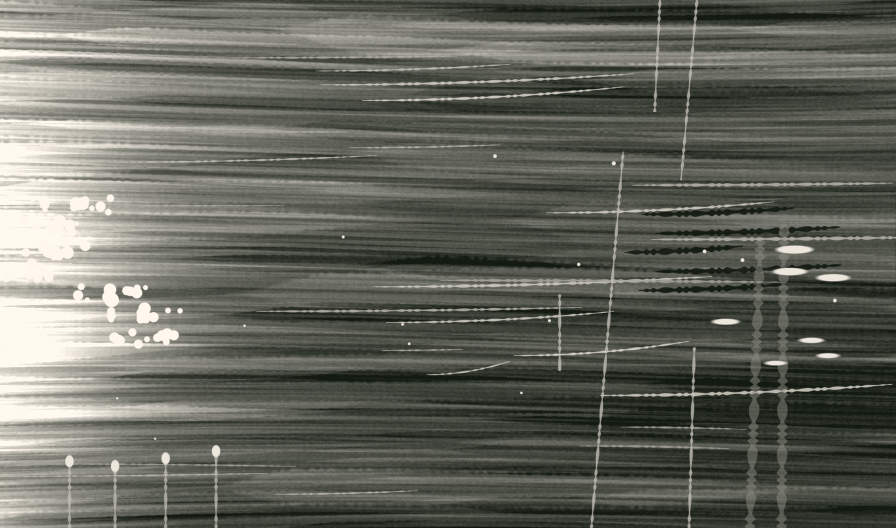
Give the GLSL for this background, as a Shadertoy shader.

```glsl
// Brushed grey-green paint: hashed rows of tapered horizontal bristle strokes at
// several scales over a tonal gradient lit from the left, with loops adding
// pale streaks, beaded dark strokes, thin vertical drips and white paint spots.

float hash(vec2 c) {
    return fract(sin(dot(c, vec2(127.1, 311.7))) * 43758.55);
}

float cover(float d) {
    float px = 0.8 / iResolution.y;
    return smoothstep(px, -px, d);
}

// Signed tone of one scale of strokes: each row is cut into tapered spans.
float bristles(vec2 p, float rows, float span, float seed) {
    float y = p.y * rows, row = floor(y);
    float x = p.x / span + 7.0 * hash(vec2(row, seed));
    vec2 cell = vec2(floor(x), row + 31.0 * seed);
    float u = fract(x);
    float taper = smoothstep(0.0, 0.15, u) * smoothstep(1.0, 0.55, u);
    float scallop = 0.02 * sin(p.x * 260.0 + 2.0 * sin(p.x * 83.0));
    float halfWidth = (0.14 + 0.24 * hash(cell + 5.3)) * taper;
    float offset = fract(y) - 0.5 - 0.09 * sin(p.x * 4.0 + row);
    float blur = max(rows / iResolution.y, 0.035);
    float body = smoothstep(blur, -blur, abs(offset) - halfWidth - scallop * taper);
    float shade = 0.75 + 0.6 * offset;
    return (2.0 * hash(cell) - 1.0) * body * shade * 1.35;
}

// A narrow ragged line that curves upward along its length.
float streak(vec2 p, vec2 start, float len, float rise, float width) {
    float u = (p.x - start.x) / len;
    float ragged = 0.75 + 0.3 * sin(p.x * 310.0 + 2.0 * sin(p.x * 97.0));
    float taper = sqrt(clamp(5.0 * u * (1.0 - u), 0.0, 1.0));
    float d = abs(p.y - start.y - rise * u * u) - width * ragged * taper;
    return cover(d) * step(abs(u - 0.5), 0.5);
}

float drip(vec2 p, vec2 top, vec2 bottom, float width) {
    vec2 axis = bottom - top;
    float t = clamp(dot(p - top, axis) / dot(axis, axis), 0.0, 1.0);
    float bead = 0.75 + 0.35 * sin(p.y * 290.0 + 3.0 * sin(p.y * 71.0));
    return cover(length(p - top - axis * t) - width * bead);
}

void mainImage(out vec4 fragColor, in vec2 fragCoord) {
    vec2 p = fragCoord / iResolution.y;

    // Light falls off from the left edge; the lower right stays darkest.
    float tone = 0.22 + 0.2 * exp(-1.2 * p.x) + 0.2 * exp(-6.0 * p.x);
    tone += 0.13 * (p.y - 0.4);
    tone += 0.42 * exp(-p.x * p.x * 18.0 - pow(p.y - 0.45, 2.0) * 12.0);

    // Faint rectangular panel on the right.
    vec2 panel = abs(p - vec2(1.43, 0.53)) - vec2(0.265, 0.1);
    tone += 0.035 * cover(max(panel.x, panel.y));

    // Brush strokes, from broad bands to fine hairs.
    float contrast = 0.055 + 0.15 * tone;
    for (int i = 0; i < 8; i++) {
        float s = float(i);
        vec2 q = p;
        q.y -= 0.018 * sin(p.x * 1.7 + 3.0 * p.y + 0.15 * s - 0.8);
        tone += contrast * bristles(q, 8.0 * pow(1.45, s), 1.3 - 0.09 * s, s + 1.0);
    }

    // Mottled dry paint, strongest in the dark bands.
    float mottle = sin(p.x * 330.0 + 4.0 * sin(p.y * 120.0)) * sin(p.y * 290.0 + 3.0 * sin(p.x * 90.0));
    tone += 0.012 * mottle + 0.03 * (hash(floor(p * 302.0)) - 0.5);
    tone = max(tone, 0.09);

    // Dark beaded strokes inside the panel.
    for (int i = 0; i < 5; i++) {
        float s = float(i), r = hash(vec2(s, 8.2));
        vec2 start = vec2(1.17 + 0.08 * r, 0.45 + 0.036 * s);
        tone = mix(tone, 0.07, 0.85 * streak(p, start, 0.2 + 0.17 * r, 0.012, 0.006));
    }

    // Pale streaks, mostly through the middle of the canvas.
    for (int i = 0; i < 26; i++) {
        float s = float(i);
        float a = hash(vec2(s, 1.7)), b = hash(vec2(s, 4.1)), c = hash(vec2(s, 9.6));
        vec2 start = vec2(1.35 * a - 0.1, 0.05 + 0.9 * (s + b) / 26.0);
        float line = streak(p, start, 0.15 + 0.5 * c, 0.035 * (b - 0.2), 0.0015 + 0.0025 * a * c);
        tone = mix(tone, 0.62 + 0.25 * b, 0.85 * line);
    }

    // Long drips: top and bottom ends; the last two are wide and translucent.
    vec4 drips[7] = vec4[7](
        vec4(1.18, 0.71, 1.12, 0.0), vec4(1.32, 1.0, 1.29, 0.66),
        vec4(1.25, 1.0, 1.24, 0.79), vec4(1.315, 0.34, 1.305, 0.0),
        vec4(1.06, 0.44, 1.06, 0.3), vec4(1.44, 0.54, 1.42, 0.0),
        vec4(1.485, 0.57, 1.48, 0.0));
    for (int i = 0; i < 7; i++) {
        bool wide = i > 4;
        float line = drip(p, drips[i].xy, drips[i].zw, wide ? 0.009 : 0.0028);
        tone = mix(tone, wide ? 0.55 : 0.75, line * (wide ? 0.5 : 0.8));
    }

    // Short drips with round heads along the lower left.
    for (int i = 0; i < 4; i++) {
        float s = float(i), r = hash(vec2(s, 2.9));
        vec2 head = vec2(0.125 + 0.09 * s + 0.02 * r, 0.11 + 0.05 * r);
        tone = mix(tone, 0.75, 0.75 * drip(p, head, vec2(head.x, 0.0), 0.003));
        tone = mix(tone, 0.9, cover(length((p - head) * vec2(1.0, 0.7)) - 0.008));
    }

    // White spot clusters on the left, each spread sideways.
    for (int i = 0; i < 7; i++) {
        float s = float(i);
        vec2 centre = vec2(0.38 * hash(vec2(s, 3.3)), 0.36 + 0.042 * s);
        for (int j = 0; j < 11; j++) {
            vec2 k = vec2(float(j), s + 20.0);
            vec2 spread = vec2(hash(k), hash(k + 6.7)) - 0.5;
            vec2 spot = centre + spread * vec2(0.14, 0.028);
            float radius = 0.004 + 0.011 * hash(k + 13.1) * (1.0 - abs(spread.x));
            tone = mix(tone, 0.97, cover(length(p - spot) - radius));
        }
    }

    // Flat white dabs on the right and stray specks everywhere.
    for (int i = 0; i < 22; i++) {
        float s = float(i), a = hash(vec2(s, 5.9)), b = hash(vec2(s, 7.4));
        bool dab = i < 7;
        vec2 spot = dab ? vec2(1.24 + 0.42 * a, 0.28 + 0.27 * b) : vec2(1.6 * a, 0.1 + 0.7 * b);
        vec2 q = (p - spot) * vec2(dab ? 0.22 : 1.0, 1.0);
        float size = dab ? 0.004 + 0.004 * b : 0.002 + 0.003 * a * b;
        tone = mix(tone, 0.9, cover(length(q) - size));
    }

    // Green-tinged shadows turning to warm cream highlights.
    tone = clamp(tone, 0.0, 0.98);
    vec3 tint = mix(vec3(-0.02, 0.012, -0.02), vec3(0.03, 0.0, -0.04), tone);
    fragColor = vec4(tone + tint, 1.0);
}
```
